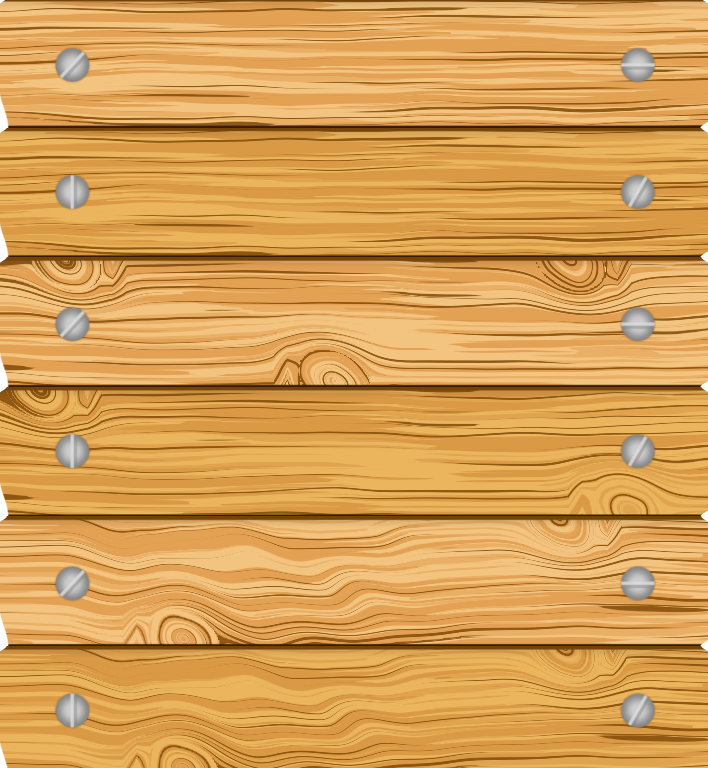
This texture is drawn by a Shadertoy shader. Its source:

```glsl
#define PLANK_PITCH 0.16875
#define KNOT_RADIUS 0.040
#define SCREW_RADIUS 0.0218
#define SCREW_INSET 0.0928
#define FIBRE_DENSITY 105.0
#define STREAK_LEVEL 0.52
#define LIGHT_WOOD vec3(0.95, 0.77, 0.50)
#define LIGHT_STREAK vec3(0.89, 0.63, 0.33)
#define DARK_WOOD vec3(0.92, 0.71, 0.37)
#define DARK_STREAK vec3(0.85, 0.60, 0.27)
#define GRAIN_BROWN vec3(0.53, 0.31, 0.04)
#define SEAM_BROWN vec3(0.46, 0.26, 0.03)

// Knot columns for the lower four planks: two on top, one at the bottom
const vec3 KNOT_X[4] = vec3[4](
    vec3(0.085, 0.742, 0.436), vec3(0.052, -9.0, 0.820),
    vec3(-9.0, 0.729, 0.240), vec3(-9.0, 0.736, 0.240));

float hash(vec2 p) {
    vec3 a = fract(p.xyx * 0.1031);
    a += dot(a, a.yzx + 33.33);
    return fract((a.x + a.y) * a.z);
}

float noise(vec2 p) {
    vec2 i = floor(p), f = fract(p);
    f = f * f * (3.0 - 2.0 * f);
    return mix(mix(hash(i), hash(i + vec2(1, 0)), f.x),
               mix(hash(i + vec2(0, 1)), hash(i + vec2(1, 1)), f.x), f.y);
}

// Height along which the fibres run, bent by waves and knots
float fibreHeight(vec2 q, float id) {
    float seed = floor(id * 0.5) * 7.0;
    float v = q.y + 0.012 * noise(vec2(q.x * 5.0, q.y * 14.0 + seed));
    v += 0.004 * noise(vec2(q.x * 16.0, q.y * 25.0 + seed));
    if (id < 2.0) return v;

    float wavy = smoothstep(0.08, 0.18, q.x) * (1.0 - smoothstep(0.38, 0.65, q.x));
    v += step(4.0, id) * wavy * 0.028 * noise(vec2(q.x * 17.0 + q.y * 12.0, q.y * 14.0));

    int row = clamp(int(id) - 2, 0, 3);
    for (int k = 0; k < 3; k++) {
        float side = k < 2 ? 1.0 : -1.0;
        vec2 d = q - vec2(KNOT_X[row][k], k < 2 ? PLANK_PITCH - 0.004 : 0.008);
        float kink = max(0.0, 1.0 - abs(d.x - side * 0.062) / 0.018);
        d.x += 0.35 * d.y;
        float r = length(d * vec2(0.9, 1.0));
        if (r < KNOT_RADIUS) {
            v = q.y - d.y + 1.2 * (KNOT_RADIUS - r) + 0.006 * noise(q * 45.0);
        } else {
            // Flow around a cylinder, plus a sharp fold beside it
            float reach = 1.0 - smoothstep(KNOT_RADIUS, 2.6 * KNOT_RADIUS, r);
            v -= reach * d.y * KNOT_RADIUS * KNOT_RADIUS / (r * r);
            v += side * 0.022 * kink * (1.0 - smoothstep(0.01, 0.06, abs(d.y)));
        }
    }
    return v;
}

// Thin strokes that swell and taper along evenly stacked fibres
float fibreLines(float x, float v, float density, float slope, float px) {
    float s = v * density;
    float cell = floor(s);
    float wobble = 0.6 * noise(vec2(x * 9.0, cell * 5.7)) - 0.3;
    float dist = abs(fract(s) - 0.5 - wobble) / (density * slope);
    float swell = noise(vec2(x * 4.5 + hash(vec2(cell, 3.0)) * 20.0, cell * 7.3));
    float halfWidth = 0.0015 * smoothstep(0.32, 1.0, swell) * (0.45 + hash(vec2(cell, 9.0)));
    float cover = 1.0 - smoothstep(halfWidth - px * 0.5, halfWidth + px * 0.5, dist);
    return cover * smoothstep(0.0, 0.0006, halfWidth);
}

vec3 woodColor(vec2 q, float id, float px) {
    float v = fibreHeight(q, id);
    float seed = floor(id * 0.5) * 31.0;
    float dark = mod(id, 2.0);
    float slope = clamp(length(vec2(dFdx(v), dFdy(v))) / px, 0.4, 2.5);

    // Two-tone streaks, wide and fine
    float wide = 0.65 * noise(vec2(q.x * 2.8, v * 150.0 + seed))
               + 0.35 * noise(vec2(q.x * 6.0 + 5.0, v * 310.0 + seed));
    float fine = noise(vec2(q.x * 5.0 + 3.0, v * 270.0 + seed));
    float w = max(fwidth(wide), 0.001) * 0.7, wf = max(fwidth(fine), 0.001) * 0.7;
    float streak = smoothstep(-w, w, wide - STREAK_LEVEL);
    streak = max(streak, 0.6 * smoothstep(-wf, wf, fine - 0.66));
    vec3 col = mix(mix(LIGHT_WOOD, DARK_WOOD, dark),
                   mix(LIGHT_STREAK, DARK_STREAK, dark), streak);

    // Brown fibres, and a few broad tapered ones
    float line = fibreLines(q.x, v + seed, FIBRE_DENSITY, slope, px);
    float broad = noise(vec2(q.x * 3.5 + 9.0, v * 120.0 + seed));
    float wb = max(fwidth(broad), 0.001) * 0.7;
    line = max(line, smoothstep(-wb, wb, broad - 0.90));
    return mix(col, GRAIN_BROWN, 0.9 * line);
}

// Domed slotted head; rgb is colour, a is coverage
vec4 screw(vec2 d, float angle, float px) {
    float r = length(d) / SCREW_RADIUS;
    float aa = px / SCREW_RADIUS;
    float grey = mix(0.80, 0.52, smoothstep(0.25, 1.05, r));
    float across = dot(d, vec2(-sin(angle), cos(angle))) / SCREW_RADIUS;
    float slot = 1.0 - smoothstep(0.11 - aa, 0.11 + aa, abs(across));
    float lip = 1.0 - smoothstep(0.04, 0.04 + 2.0 * aa, abs(across + 0.18));
    grey = mix(grey, 0.86 - 0.06 * r, slot);
    grey = mix(grey, 0.54, 0.5 * lip);
    return vec4(vec3(grey), 1.0 - smoothstep(1.0 - aa, 1.0 + aa, r));
}

void mainImage(out vec4 fragColor, in vec2 fragCoord) {
    float px = 1.0 / iResolution.y;
    float width = iResolution.x * px;
    vec2 p = fragCoord * px;

    // Plank rows, counted from the top
    float t = (1.0 - p.y) / PLANK_PITCH + 0.015;
    float id = floor(t), f = fract(t), ft = px / PLANK_PITCH;
    vec2 q = vec2(p.x, (1.0 - f) * PLANK_PITCH);
    vec3 col = woodColor(q, id, px);

    // Shaded top edge and dark gap
    col *= 1.0 - 0.08 * (1.0 - smoothstep(0.03, 0.10, f));
    col = mix(SEAM_BROWN, col, smoothstep(0.027 - ft, 0.027 + ft, f));
    col = mix(col, vec3(0.20, 0.11, 0.01), smoothstep(0.985 - ft, 0.985 + ft, f));

    // Screws at both ends, turned differently on alternate planks
    float odd = mod(id, 2.0);
    for (int k = 0; k < 2; k++) {
        float x = k == 0 ? SCREW_INSET : width - SCREW_INSET;
        float angle = k == 0 ? mix(0.82, 1.57, odd) : mix(0.0, 1.05, odd);
        vec2 d = q - vec2(x + 0.0015, mix(0.483, 0.503, odd) * PLANK_PITCH);
        float shadow = 1.0 - smoothstep(0.85, 1.15, length(d) / SCREW_RADIUS);
        col = mix(col, SEAM_BROWN, 0.5 * shadow);
        vec4 head = screw(d, angle, px);
        col = mix(col, head.rgb, head.a);
    }

    // Worn corners open to white
    float topCut = 0.010 * (1.0 - smoothstep(0.0, 0.055, f));
    float left = max(topCut, 0.012 * smoothstep(0.68, 1.0, f));
    float right = max(topCut, 0.011 * smoothstep(0.94, 1.0, f));
    float inside = min(p.x - left, width - right - p.x) + px;
    col = mix(vec3(1.0), col, smoothstep(-px, px, inside));
    fragColor = vec4(col, 1.0);
}
```
